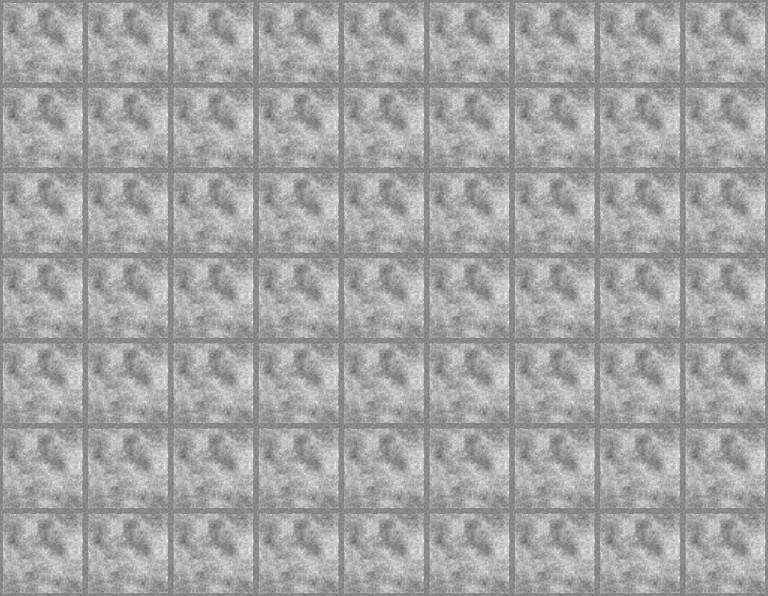
Write a WebGL 1 fragment shader that draws this texture.

```glsl
precision highp float;
// Grey stone paving: a 9 by 7 grid of identical mottled square slabs with darker grout.

uniform vec2 u_resolution;

const vec2 REPEATS = vec2(9.0, 7.0);
const float GROUT_HALF = 0.034;
const float STONE_TONE = 0.678;
const float GROUT_TONE = 0.53;

float hash(vec2 p, float seed) {
  vec3 q = fract(vec3(p.xyx + seed) * vec3(0.1031, 0.1030, 0.0973));
  q += dot(q, q.yzx + 33.33);
  return fract((q.x + q.y) * q.z);
}

// Value noise on the unit cell, wrapping after a whole number of steps.
float wrapNoise(vec2 p, float period, float seed) {
  vec2 g = p * period;
  vec2 i = floor(g);
  vec2 f = fract(g);
  f = f * f * (3.0 - 2.0 * f);
  vec2 lo = mod(i, period);
  vec2 hi = mod(i + 1.0, period);
  float bottom = mix(hash(lo, seed), hash(vec2(hi.x, lo.y), seed), f.x);
  float top = mix(hash(vec2(lo.x, hi.y), seed), hash(hi, seed), f.x);
  return mix(bottom, top, f.y);
}

float cloudNoise(vec2 p, float seed) {
  float sum = 0.0;
  float weight = 0.5;
  float period = 6.0;
  for (int octave = 0; octave < 4; octave++) {
    sum += weight * (wrapNoise(p, period, seed + float(octave) * 7.0) - 0.5);
    weight *= 0.72;
    period *= 2.0;
  }
  return sum;
}

// Soft streak from a to b, fading out over the radius.
float stain(vec2 p, vec2 a, vec2 b, float radius) {
  vec2 ab = b - a;
  float t = clamp(dot(p - a, ab) / dot(ab, ab), 0.0, 1.0);
  float d = length(p - a - ab * t) / radius;
  return exp(-d * d);
}

float slabTone(vec2 p) {
  // Ragged outlines for the stains
  vec2 q = p + 0.22 * vec2(cloudNoise(p, 3.0), cloudNoise(p, 51.0));

  float dark = 1.1 * stain(q, vec2(0.52, 0.86), vec2(0.67, 0.48), 0.09);
  dark += 0.9 * stain(q, vec2(0.72, 0.94), vec2(0.86, 0.87), 0.08);
  dark += 0.5 * stain(q, vec2(0.10, 0.80), vec2(0.22, 0.76), 0.07);
  dark += 0.6 * stain(q, vec2(0.16, 0.58), vec2(0.32, 0.50), 0.08);
  dark += 0.9 * stain(q, vec2(0.05, 0.22), vec2(0.20, 0.08), 0.10);
  dark += 0.8 * stain(q, vec2(0.38, 0.23), vec2(0.48, 0.16), 0.08);
  dark += 0.9 * stain(q, vec2(0.74, 0.16), vec2(0.92, 0.10), 0.08);

  float pale = stain(q, vec2(0.87, 0.68), vec2(0.90, 0.40), 0.12);
  pale += 0.8 * stain(q, vec2(0.12, 0.38), vec2(0.66, 0.32), 0.10);
  pale += 0.6 * stain(q, vec2(0.30, 0.92), vec2(0.40, 0.66), 0.09);

  // Mottling, fine grain and a few bright chips
  float chips = smoothstep(0.78, 0.95, wrapNoise(p, 28.0, 83.0));
  float grain = wrapNoise(p, 57.0, 19.0) - 0.5;
  return STONE_TONE - 0.14 * dark + 0.075 * pale
    + 0.30 * cloudNoise(p, 29.0) + 0.16 * grain + 0.09 * chips;
}

float groutTone(vec2 p) {
  return GROUT_TONE + 0.11 * (wrapNoise(p, 57.0, 67.0) - 0.5);
}

void main() {
  vec2 cell = fract(gl_FragCoord.xy / u_resolution * REPEATS);
  float pixel = max(REPEATS.x / u_resolution.x, REPEATS.y / u_resolution.y);

  // Distance inward from the slightly chipped slab edge; negative in the grout
  vec2 border = min(cell, 1.0 - cell);
  float chipping = 0.014 * (wrapNoise(cell, 40.0, 41.0) - 0.5);
  float inside = min(border.x, border.y) - GROUT_HALF + chipping;
  float slab = smoothstep(-0.7 * pixel, 0.7 * pixel, inside);

  // Broken pale arris on the slab and patchy shade beside it in the grout
  float wear = wrapNoise(cell, 20.0, 97.0);
  float arris = wear * (1.0 - smoothstep(0.0, 0.025, inside));
  float shade = wear * smoothstep(-0.025, 0.0, inside);
  float stone = slabTone(cell) + 0.07 * arris;
  float grout = groutTone(cell) - 0.03 * shade;

  gl_FragColor = vec4(vec3(mix(grout, stone, slab)), 1.0);
}
```
